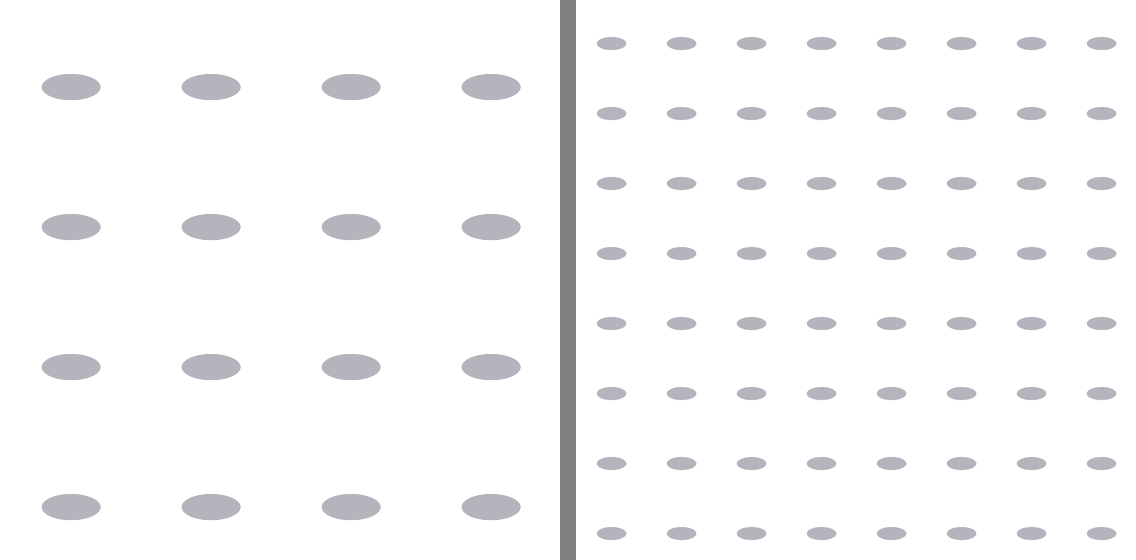
Left: one tile. Right: repeated 2 by 2.
Write a Shadertoy shader that draws this pattern.

```glsl
// A sparse grid of flat grey ellipses on white, one per square cell.
// The canvas is split into whole cells with fract, and each ellipse is
// drawn from a gradient-corrected implicit distance with a soft edge.

const float REPEATS = 4.0;                     // cells across and down
const vec2  DOT_CENTER = vec2(0.508, 0.378);   // position within a cell
const vec2  DOT_RADII = vec2(0.211, 0.094);    // half width and half height, in cells
const vec3  PAPER_COLOR = vec3(1.0);
const vec3  DOT_COLOR = vec3(0.706, 0.706, 0.741);

// Approximate signed distance to an axis-aligned ellipse, negative inside
float ellipseDistance(vec2 p, vec2 radii) {
    vec2 q = p / radii;
    float halfGradient = length(q / radii);
    return (dot(q, q) - 1.0) / max(2.0 * halfGradient, 1e-4);
}

void mainImage(out vec4 fragColor, in vec2 fragCoord) {
    // Repeating cell coordinates
    vec2 cell = fract(fragCoord / iResolution.xy * REPEATS);
    float pixel = REPEATS / min(iResolution.x, iResolution.y);

    // Ellipse coverage, smoothed over one pixel
    float dist = ellipseDistance(cell - DOT_CENTER, DOT_RADII);
    float coverage = 1.0 - smoothstep(-0.5 * pixel, 0.5 * pixel, dist);

    fragColor = vec4(mix(PAPER_COLOR, DOT_COLOR, coverage), 1.0);
}
```
